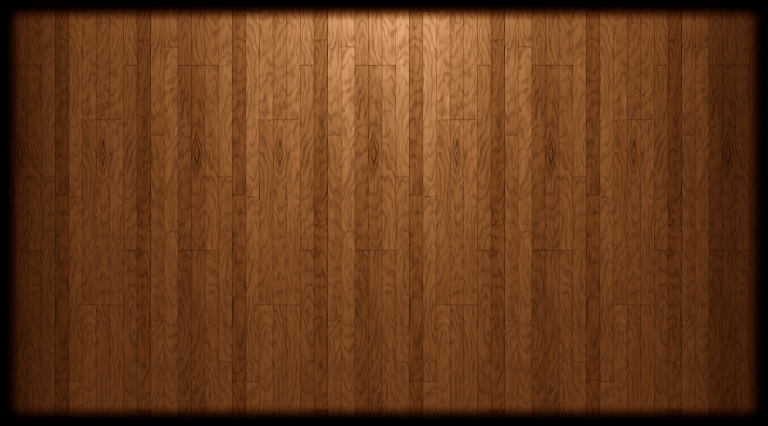
Write a WebGL 2 fragment shader that draws this texture.

```glsl
#version 300 es
precision highp float;
// Narrow wooden planks with figured grain, lit from the top centre inside a dark soft frame.

uniform vec2 u_resolution;
out vec4 fragColor;

// All lengths are fractions of the canvas width.
const float PERIOD = 0.2305;   // width of one repeating group of strips
const float STRIPS = 13.0;     // strips in each group
const float PLANK = 0.241;     // plank length
const float EYE_DEPTH = 0.2;   // depth of the wood eyes below the top

// Depth of the first end joint, and tone, of each strip.
const float JOINT[13] = float[](0.085, 0.085, 0.085, 0.230, 0.013, 0.256, 0.156,
                                0.156, 0.156, 0.085, 0.052, 0.176, 0.061);
const float TONE[13] = float[](-0.08, -0.07, 0.01, 0.04, -0.12, 0.07, 0.04,
                               0.02, 0.05, 0.0, -0.12, 0.01, 0.04);

float hash(vec2 p) {
    return fract(sin(dot(p, vec2(127.1, 311.7))) * 43758.5453);
}

float noise(vec2 p) {
    vec2 i = floor(p), f = fract(p);
    f = f * f * (3.0 - 2.0 * f);
    return mix(mix(hash(i), hash(i + vec2(1, 0)), f.x),
               mix(hash(i + vec2(0, 1)), hash(i + vec2(1, 1)), f.x), f.y);
}

float fbm(vec2 p) {
    float sum = 0.0, amp = 0.5;
    for (int k = 0; k < 3; k++) {
        sum += amp * noise(p);
        p = p * 2.03 + 7.1;
        amp *= 0.5;
    }
    return sum;
}

float roundBox(vec2 p, vec2 halfSize, float radius) {
    vec2 q = abs(p) - halfSize + radius;
    return length(max(q, 0.0)) + min(max(q.x, q.y), 0.0) - radius;
}

// Long nested rings around a focus; off-centre foci give straight grain.
float rings(vec2 d, vec2 seed, float count) {
    float warp = fbm(vec2(d.x * 2.2, d.y * 45.0) + seed);
    float field = length(vec2(d.x * 1.2, d.y * 17.0)) + 0.75 * warp;
    return pow(0.5 + 0.5 * sin(6.2832 * field * count), 3.0);
}

// Dark pointed heart of a wood eye.
float eye(vec2 d) {
    float lens = abs(d.x) / 0.40 + abs(d.y) / 0.028;
    float band = 0.5 + 0.5 * cos(lens * 11.0);
    return band * (1.0 - smoothstep(0.7, 1.5, lens));
}

// Brightness factor of the wood at distance x from the left, depth below the top.
float wood(float x, float depth, float pixel) {
    float s = fract((x - 0.001) / PERIOD) * STRIPS;
    int id = min(int(s), 12);
    float u = fract(s);
    float v = (depth - JOINT[id]) / PLANK;
    vec2 plank = vec2(float(id), floor(v));
    vec2 seed = plank * vec2(13.7, 29.3) + 40.0;

    // Grain focus: fixed for the two eye strips, random elsewhere.
    bool hasEye = (id == 1 || id == 7) && plank.y == 0.0;
    vec2 focus = vec2(mix(-0.5, 1.5, hash(plank + 3.0)),
                      JOINT[id] + PLANK * (plank.y + hash(plank + 8.0)));
    if (hasEye) focus = vec2(id == 1 ? 0.4 : 0.5, EYE_DEPTH);
    vec2 d = vec2(u, depth) - focus;

    float shade = 1.0 + TONE[id] + 0.08 * (hash(plank) - 0.5);
    shade += 0.10 * (noise(vec2(u * 2.0, depth * 24.0) + seed) - 0.5);
    shade += 0.12 * (noise(vec2(u * 8.0, depth * 75.0) + seed) - 0.5);
    shade -= 0.13 * rings(d, seed, 3.0) * (0.4 + noise(vec2(u * 3.0, depth * 35.0) + seed));
    if (hasEye) shade -= 0.24 * eye(d);

    // Seams along the strips and at the plank ends.
    float side = min(u, 1.0 - u) * PERIOD / STRIPS;
    float end = min(fract(v), 1.0 - fract(v)) * PLANK;
    float soft = max(pixel, 0.0012);
    shade -= 0.14 * (1.0 - smoothstep(0.0, soft, side));
    shade -= 0.16 * (1.0 - smoothstep(0.0, soft, end));
    return shade;
}

// Warm pool of light at the top centre.
float lamp(float x, float depth) {
    float reach = length(vec2((x - 0.5) * 1.15, depth));
    float sides = mix(0.72, 1.0, smoothstep(0.0, 0.13, min(x, 1.0 - x)));
    return (0.25 + 0.64 * exp(-reach / 0.39)) * sides;
}

// Maps brightness to brown, from near black to honey.
vec3 brown(float level) {
    return vec3(level, 0.78 * pow(level, 1.4), 0.6 * pow(level, 2.1));
}

void main() {
    vec2 p = gl_FragCoord.xy / u_resolution.x;
    float height = u_resolution.y / u_resolution.x;
    float depth = height - p.y;

    float level = lamp(p.x, depth) * wood(p.x, depth, 1.0 / u_resolution.x);

    // Dark rounded frame.
    vec2 middle = vec2(0.5, 0.5 * height);
    float inside = -roundBox(p - middle, middle - 0.005, 0.025);
    level *= smoothstep(0.0, 0.024, inside);

    fragColor = vec4(brown(max(level, 0.0)), 1.0);
}
```
